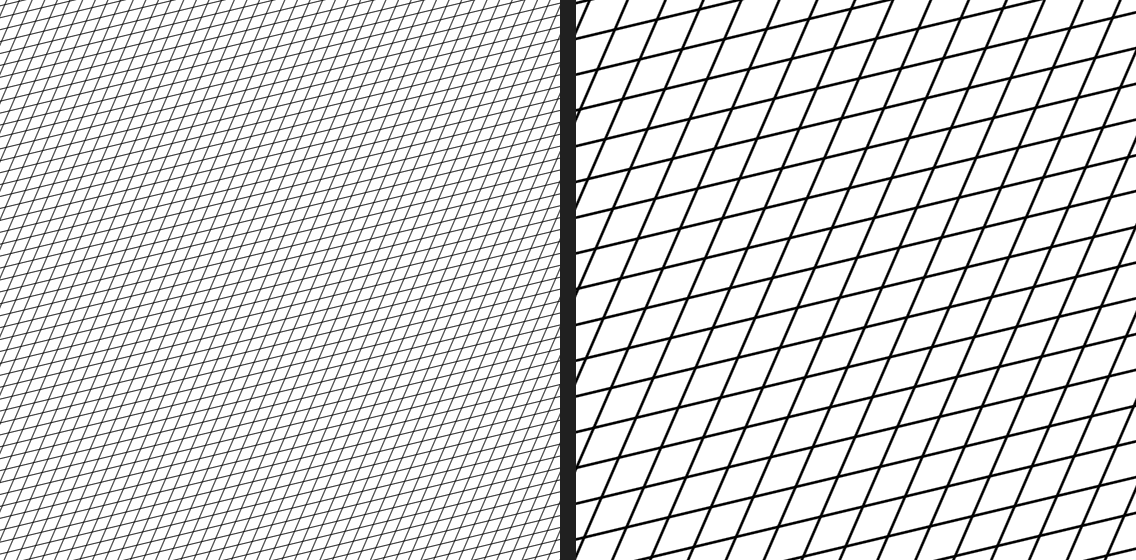
Left: the whole. Right: its middle third, enlarged.
Write a three.js fragment shader that draws this pattern.

```glsl
// Slanted lattice of thin black lines on white, enclosing 2:1 rhombi.
// Two families of evenly spaced parallel lines cross at mirrored angles
// about a 40 degree axis; each line is box-filtered to keep its weight.

varying vec2 vUv;

// Coverage of parallel lines at the given angle; phase is in line spacings.
float lineCoverage(vec2 p, float angle, float phase) {
  float spacing = 0.0207;
  float halfWidth = 0.00078;
  float across = dot(p, vec2(-sin(angle), cos(angle))) + phase * spacing;

  // Signed distance to the nearest line, and the pixel footprint across it
  float d = (fract(across / spacing + 0.5) - 0.5) * spacing;
  float footprint = max(fwidth(across), 1e-6);

  // Overlap of the footprint with the line
  float overlap = min(d + 0.5 * footprint, halfWidth)
                - max(d - 0.5 * footprint, -halfWidth);
  return clamp(overlap / footprint, 0.0, 1.0);
}

void main() {
  vec2 p = vUv - 0.5;
  float axis = radians(40.0);
  float halfOpening = atan(0.5);

  float shallow = lineCoverage(p, axis - halfOpening, 0.385);
  float steep = lineCoverage(p, axis + halfOpening, -0.227);

  // Black ink on white, darkest at the crossings
  float paper = (1.0 - shallow) * (1.0 - steep);
  gl_FragColor = vec4(vec3(paper), 1.0);
}
```
